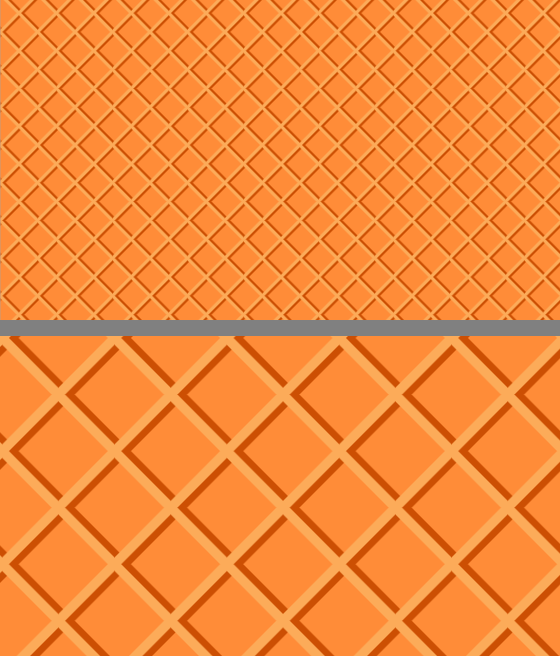
Top, the full canvas; bottom, a detail of the centre.
This pattern is drawn by a Shadertoy shader. Its source:

```glsl
// A waffle lattice: light diagonal ridges over orange squares, each ridge
// dropping a dark shadow on its right side. Both ridge directions come from
// rotated coordinates in which the lines fall on whole numbers.

// Coverage of repeating bands, one per unit, for both diagonal axes at once.
vec2 bands(vec2 t, float centre, float halfWidth, float soft) {
    vec2 d = abs(fract(t - centre + 0.5) - 0.5);
    return clamp((halfWidth - d) / soft + 0.5, 0.0, 1.0);
}

void mainImage(out vec4 fragColor, in vec2 fragCoord) {
    // Diamonds across and down the canvas, with the lattice offset
    vec2 uv = fragCoord / iResolution.xy;
    vec2 repeats = vec2(14.956, 8.488);
    vec2 cell = uv * repeats - vec2(0.005, 0.641);
    vec2 diagonal = vec2(cell.x + cell.y, cell.x - cell.y);
    float soft = 1.35 * length(repeats / iResolution.xy);

    // Shadows start under the ridge and reach out past its right edge
    vec2 shadow = bands(diagonal, 0.073, 0.073, soft);
    vec2 ridge = bands(diagonal, 0.0, 0.06, soft);

    vec3 color = vec3(1.0, 0.55, 0.22);
    color = mix(color, vec3(0.80, 0.31, 0.01), max(shadow.x, shadow.y));
    color = mix(color, vec3(0.99, 0.67, 0.35), max(ridge.x, ridge.y));

    // Thin greyish rim along the left border
    float rim = clamp((0.0015 - uv.x) * iResolution.x + 0.5, 0.0, 1.0);
    color = mix(color, vec3(0.80, 0.60, 0.46), 0.7 * rim);
    fragColor = vec4(color, 1.0);
}
```
